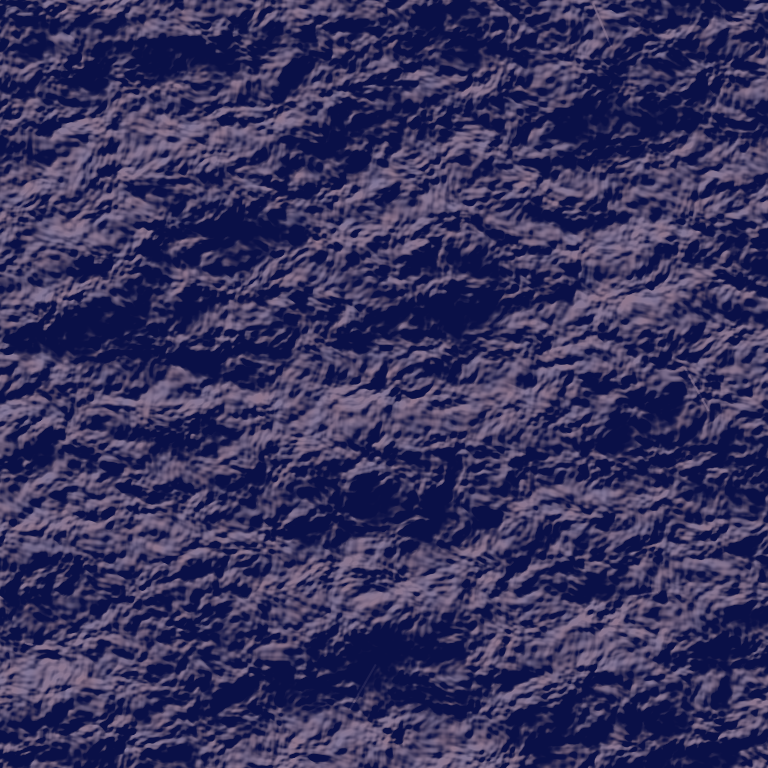
A Shadertoy shader for this texture:

```glsl
// Rough tilled soil under a low sun: pale mauve clods and deep blue shadows.
// A height field of warped gradient noise is lit by its slope toward the sun
// and by how far each crumb stands out; a short march finds the cast shadows.

const vec3 SHADOW_COLOR = vec3(0.040, 0.062, 0.278);
const vec3 MID_COLOR    = vec3(0.270, 0.240, 0.380);
const vec3 LIT_COLOR    = vec3(0.495, 0.430, 0.545);
const vec3 STRAW_COLOR  = vec3(0.560, 0.480, 0.580);
const vec3 WARM_SHIFT   = vec3(0.050, 0.000, -0.040);

const vec2  SUN_DIR      = vec2(-0.45, 0.893); // toward the sun, in the canvas plane
const float SUN_SLOPE    = 0.56;  // rise of the sun ray per unit of distance
const float BASE_FREQ    = 6.0;   // largest hollows per canvas height
const int   OCTAVES      = 5;
const int   FIRST_CLOD   = 1;     // octaves in this range are creased into clods
const int   LAST_CLOD    = 2;
const float ROUGHNESS    = 0.39;  // slope carried by the first octave
const float ROUGH_GAIN   = 1.12;  // finer octaves are steeper
const float STRETCH      = 0.70;  // horizontal frequency of the broad hollows
const vec2  LACUNARITY   = vec2(2.28, 2.1); // crumbs end up rounder than hollows
const float WARP         = 0.010;
const float WARP_FREQ    = 20.0;
const int   SHADOW_STEPS = 15;
const float FIRST_STEP   = 0.0025;
const float STEP_GROWTH  = 1.28;
const float CRUMB_RADIUS = 0.005;
const float CRUMB_HEIGHT = 0.004; // typical rise of a crumb over its surroundings
const float TONE_GAMMA   = 1.15;
const int   STRAWS       = 5;

const mat2 OCTAVE_TURN = mat2(0.8, 0.6, -0.6, 0.8);

float hash(vec2 p) {
    vec3 q = fract(p.xyx * vec3(0.1031, 0.1030, 0.0973));
    q += dot(q, q.yzx + 33.33);
    return fract((q.x + q.y) * q.z);
}

float cornerSlope(vec2 cell, vec2 offset) {
    float angle = 6.2832 * hash(cell);
    return dot(vec2(cos(angle), sin(angle)), offset);
}

float gradientNoise(vec2 p) {
    vec2 cell = floor(p), f = p - cell;
    vec2 u = f * f * f * (f * (f * 6.0 - 15.0) + 10.0);
    vec2 x = vec2(1.0, 0.0), y = vec2(0.0, 1.0);
    float low  = mix(cornerSlope(cell, f), cornerSlope(cell + x, f - x), u.x);
    float high = mix(cornerSlope(cell + y, f - y), cornerSlope(cell + 1.0, f - 1.0), u.x);
    return mix(low, high, u.y);
}

// Broad hollows, then creased clods, then round crumbs
float soilHeight(vec2 p) {
    vec2 q = p * vec2(STRETCH, 1.0) + 7.0;
    q += WARP * vec2(gradientNoise(q * WARP_FREQ), gradientNoise(q * WARP_FREQ + 37.0));
    q *= BASE_FREQ;
    float height = 0.0, freq = BASE_FREQ, rough = ROUGHNESS;
    mat2 turn = OCTAVE_TURN;
    for (int i = 0; i < OCTAVES; i++) {
        float n = gradientNoise(turn * q);
        bool creased = i >= FIRST_CLOD && i <= LAST_CLOD;
        height += rough * (creased ? sqrt(n * n + 0.002) : n) / freq;
        q = q * LACUNARITY + 11.3;
        freq *= LACUNARITY.y;
        rough *= ROUGH_GAIN;
        turn *= OCTAVE_TURN;
    }
    return height;
}

// How far a point stands above its surroundings, about -2 to 2
float crumbRise(vec2 p, float height) {
    vec2 a = vec2(CRUMB_RADIUS, 0.0), b = a.yx;
    float around = soilHeight(p + a) + soilHeight(p - a) + soilHeight(p + b) + soilHeight(p - b);
    return (height - 0.25 * around) / CRUMB_HEIGHT;
}

// Smallest angle between the sun ray and the ground ahead; negative in shadow
float sunClearance(vec2 p, float height) {
    float clearance = 1.0, t = FIRST_STEP;
    for (int i = 0; i < SHADOW_STEPS; i++) {
        float rise = (soilHeight(p + SUN_DIR * t) - height) / t;
        clearance = min(clearance, SUN_SLOPE - rise);
        t *= STEP_GROWTH;
    }
    return clearance;
}

// Coverage of a few thin dry stalks
float strawMask(vec2 p) {
    float mask = 0.0;
    for (int i = 0; i < STRAWS; i++) {
        vec2 seed = vec2(float(i) * 3.0 + 1.0, 5.0);
        vec2 start = vec2(hash(seed), hash(seed + 19.0));
        float angle = 3.1416 * hash(seed + 43.0);
        vec2 dir = vec2(cos(angle), sin(angle));
        vec2 d = p - start;
        float along = clamp(dot(d, dir), 0.0, 0.03 + 0.04 * hash(seed + 71.0));
        mask = max(mask, 1.0 - smoothstep(0.0005, 0.0022, length(d - dir * along)));
    }
    return mask;
}

void mainImage(out vec4 fragColor, in vec2 fragCoord) {
    vec2 p = fragCoord / iResolution.y;
    float height = soilHeight(p);
    float crumb = crumbRise(p, height);

    // Slope facing the sun and crumb tops, softly compressed in the highlights
    float eps = 0.0013;
    float facing = (height - soilHeight(p + SUN_DIR * eps)) / eps;
    float light = max(facing / SUN_SLOPE + 1.0 + 0.3 * crumb, 0.0);
    float visible = smoothstep(-0.20, 0.30, sunClearance(p, height) + 0.06 * crumb);
    float tone = pow(1.3 * (1.0 - exp(-0.50 * light)) * visible, TONE_GAMMA);

    // Shadow to mid to lit ramp, with faint warm and cool patches
    vec3 color = mix(SHADOW_COLOR, MID_COLOR, min(tone * 2.0, 1.0));
    color = mix(color, LIT_COLOR, clamp(tone * 2.0 - 1.0, 0.0, 1.2));
    color += WARM_SHIFT * tone * gradientNoise(p * 40.0);

    color = mix(color, STRAW_COLOR, strawMask(p) * (0.15 + 0.45 * visible));
    fragColor = vec4(color, 1.0);
}
```
